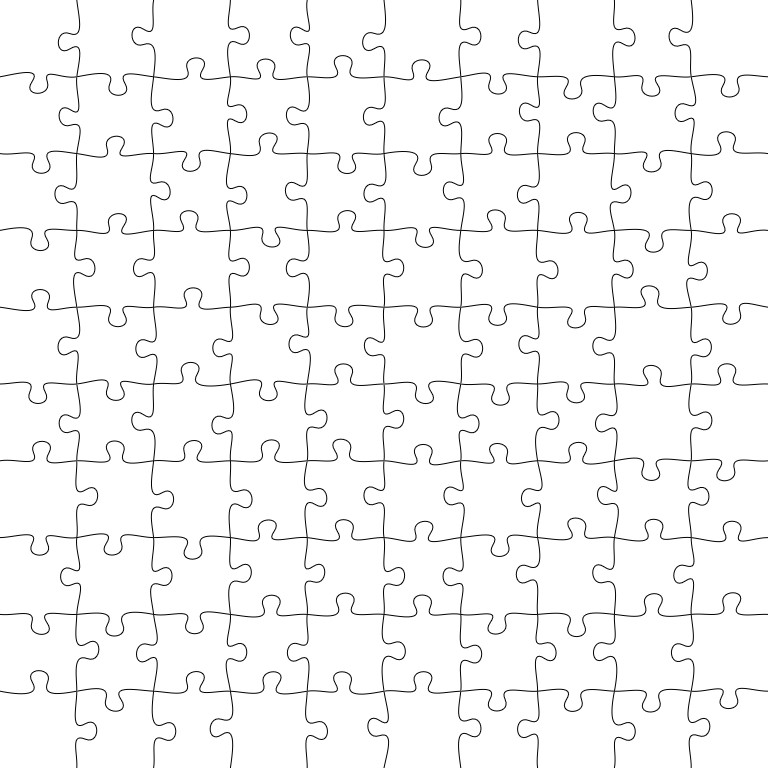
Write a WebGL 2 fragment shader that draws this pattern.

```glsl
#version 300 es
precision highp float;
// Jigsaw puzzle outline: ten by ten interlocking pieces in thin black on white.

uniform vec2 u_resolution;
out vec4 fragColor;

const float PIECES = 10.0;       // pieces across and down
const float TAB = 0.1;           // tab scale, in piece widths
const float JITTER = 0.04;       // largest random shift, in piece widths
const float LINE_WIDTH = 0.0013; // in canvas widths
const int SEGMENTS = 14;         // straight steps per curve
const vec3 PAPER = vec3(1.0);
const vec3 INK = vec3(0.0);

float hash(vec2 id, float salt) {
    vec3 h = fract(vec3(id, salt) * vec3(0.1031, 0.1130, 0.0973) + 0.137);
    h += dot(h, h.yzx + 33.33);
    return fract((h.x + h.y) * h.z);
}

float jitter(vec2 id, float salt) {
    return JITTER * (2.0 * hash(id, salt) - 1.0);
}

float segmentDistance(vec2 p, vec2 a, vec2 b) {
    vec2 pa = p - a, ba = b - a;
    float t = clamp(dot(pa, ba) / max(dot(ba, ba), 1e-8), 0.0, 1.0);
    return length(pa - ba * t);
}

vec2 cubic(vec2 a, vec2 b, vec2 c, vec2 d, float t) {
    float s = 1.0 - t;
    return s * s * s * a + 3.0 * s * s * t * b + 3.0 * s * t * t * c + t * t * t * d;
}

float cubicDistance(vec2 p, vec2 a, vec2 b, vec2 c, vec2 d) {
    float nearest = 1e3;
    vec2 start = a;
    for (int i = 1; i <= SEGMENTS; i++) {
        vec2 end = cubic(a, b, c, d, float(i) / float(SEGMENTS));
        nearest = min(nearest, segmentDistance(p, start, end));
        start = end;
    }
    return nearest;
}

// Piece edge from (0,0) to (1,0): shoulder, round tab, shoulder.
float edgeDistance(vec2 p, vec2 id, float axis) {
    float salt = 7.0 + 40.0 * axis;
    float side = hash(id, salt) < 0.5 ? -1.0 : 1.0;
    // Slopes belong to the corners, so neighbouring edges join smoothly.
    float slopeStart = jitter(id, salt + 5.0);
    float slopeEnd = jitter(id + vec2(1.0, 0.0), salt + 5.0);
    float middle = 0.5 + jitter(id, salt + 11.0);
    float lift = jitter(id, salt + 17.0);
    float lean = jitter(id, salt + 23.0);

    vec2 flip = vec2(1.0, side);
    vec2 dip = vec2(middle + lean, lift - TAB) * flip;
    vec2 neckA = vec2(middle - TAB, lift + TAB) * flip;
    vec2 neckB = vec2(middle + TAB, lift + TAB) * flip;
    vec2 headA = vec2(middle - 2.0 * TAB - lean, lift + 3.0 * TAB) * flip;
    vec2 headB = vec2(middle + 2.0 * TAB - lean, lift + 3.0 * TAB) * flip;

    float d = cubicDistance(p, vec2(0.0), vec2(0.2, slopeStart), dip, neckA);
    d = min(d, cubicDistance(p, neckA, headA, headB, neckB));
    return min(d, cubicDistance(p, neckB, dip, vec2(0.8, -slopeEnd), vec2(1.0, 0.0)));
}

// Nearest of the four edges around a piece; the outer border stays open.
float puzzleDistance(vec2 grid) {
    vec2 cell = floor(grid);
    vec2 local = grid - cell;
    float nearest = 1e3;
    for (int axis = 0; axis < 2; axis++) {
        vec2 q = axis == 0 ? local : local.yx;
        vec2 id = axis == 0 ? cell : cell.yx;
        for (int far = 0; far < 2; far++) {
            vec2 offset = vec2(0.0, float(far));
            float line = id.y + offset.y;
            if (line < 0.5 || line > PIECES - 0.5) continue;
            nearest = min(nearest, edgeDistance(q - offset, id + offset, float(axis)));
        }
    }
    return nearest;
}

// Share of a pixel covered by a line of the given width.
float lineCoverage(float dist, float width, float pixel) {
    float overlap = min(dist + 0.5 * pixel, 0.5 * width) - max(dist - 0.5 * pixel, -0.5 * width);
    return clamp(overlap / pixel, 0.0, 1.0);
}

void main() {
    vec2 uv = gl_FragCoord.xy / u_resolution;
    float pixel = 1.0 / min(u_resolution.x, u_resolution.y);
    float dist = puzzleDistance(uv * PIECES) / PIECES;
    fragColor = vec4(mix(PAPER, INK, lineCoverage(dist, LINE_WIDTH, pixel)), 1.0);
}
```
